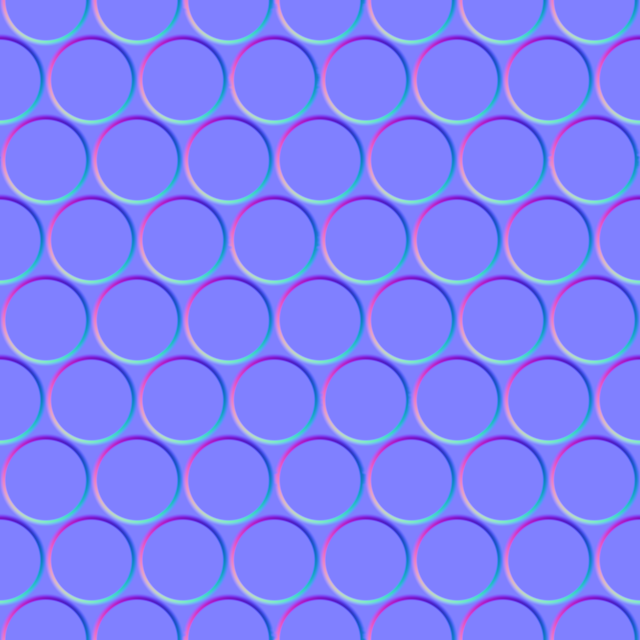
This texture map is drawn by a Shadertoy shader. Its source:

```glsl
// Tangent-space normal map of staggered round dimples with bevelled rims.

const vec2 GRID = vec2(7.0, 8.0);      // dimples across, rows down
const float RIM_INNER = 0.0612;        // flat floor ends here
const float RIM_PEAK = 0.0650;         // steepest part of the bevel
const float RIM_OUTER = 0.0735;        // bevel fades into the flat top
const float STEEPNESS = 0.86;
const float STREAKS = 256.0;           // wear streaks per canvas height

float hash(vec2 p) {
    return fract(sin(dot(p, vec2(127.1, 311.7))) * 43758.5453);
}

// Smooth one-dimensional noise that wraps after a whole period.
float wrappedNoise(float x, float period, float seed) {
    float cell = floor(x);
    float a = hash(vec2(mod(cell, period), seed));
    float b = hash(vec2(mod(cell + 1.0, period), seed));
    return mix(a, b, smoothstep(0.0, 1.0, x - cell));
}

// Steepness of the bevel: crisp inside, soft outside.
float rimSlope(float radius) {
    float rise = smoothstep(RIM_INNER, RIM_PEAK, radius);
    float fall = 1.0 - smoothstep(RIM_PEAK, RIM_OUTER, radius);
    return STEEPNESS * rise * fall;
}

// Faint ragged streaks at the sides of a few dimples.
float rimWear(vec2 id, vec2 direction, float radius, float y) {
    float worn = step(0.8, hash(id + 3.7));
    float side = 1.0 - smoothstep(0.1, 0.35, abs(direction.y));
    float outside = smoothstep(RIM_PEAK, RIM_PEAK + 0.003, radius);
    float jitter = wrappedNoise(y * STREAKS, STREAKS, id.x + 9.0 * id.y) - 0.5;
    return 0.003 * worn * side * outside * jitter;
}

// Inward tilt of one dimple's rim.
vec2 dimpleTilt(vec2 uv, vec2 center, vec2 id) {
    vec2 offset = uv - center;
    float radius = length(offset);
    vec2 direction = offset / max(radius, 1e-4);
    float wear = rimWear(id, direction, radius, uv.y);
    return -direction * rimSlope(radius + wear);
}

// Sum of the nearby rims, which cancel where two dimples meet.
vec2 surfaceTilt(vec2 uv) {
    vec2 tilt = vec2(0.0);
    for (int j = -1; j <= 1; j++) {
        float row = floor(uv.y * GRID.y + 0.5) + float(j);
        float stagger = 0.5 - 0.5 * mod(row, 2.0);
        for (int i = -1; i <= 1; i++) {
            float column = floor(uv.x * GRID.x - stagger + 0.5) + float(i);
            vec2 center = vec2(column + stagger, row) / GRID;
            tilt += dimpleTilt(uv, center, mod(vec2(column, row), GRID));
        }
    }
    return tilt;
}

void mainImage(out vec4 fragColor, in vec2 fragCoord) {
    vec2 uv = fragCoord / iResolution.xy;
    vec2 tilt = surfaceTilt(uv);
    vec3 normal = vec3(tilt, sqrt(max(1.0 - dot(tilt, tilt), 0.0)));

    // Pack the normal into colour
    fragColor = vec4(0.5 + 0.5 * normal, 1.0);
}
```
